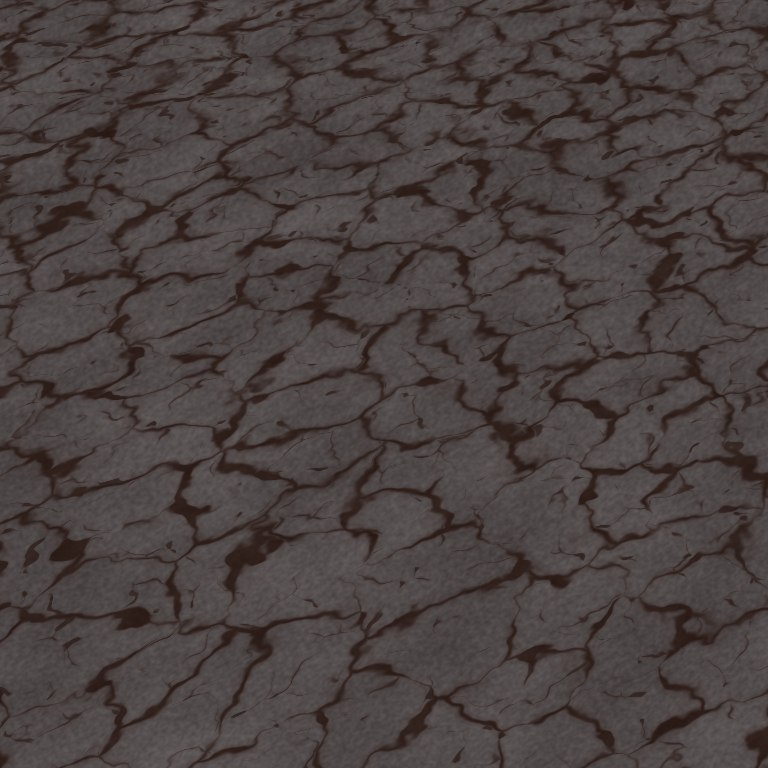
Write a WebGL 2 fragment shader that draws this texture.

```glsl
#version 300 es
precision highp float;
// Dry grey ground seen at a slant, split by a web of thin rust-brown cracks.
// Warped Voronoi borders on a tilted plane give the cracks; gradient noise
// varies their width, breaks them up and adds the grain of the stone.

#define HORIZON 2.3                    // height of the vanishing line
#define SLANT 0.56                     // direction of the long cracks, radians
#define CELLS vec2(5.8, 9.6)           // plates per unit, along and across
#define CRACK_WIDTH 0.025              // mean half width, in plates
#define SOFTNESS 0.024                 // edge blur, in plates
#define GRAIN vec2(95.0, 135.0)        // grain frequency, along and across
#define GRAIN_CONTRAST 0.075
#define PATCH_CONTRAST 0.055
#define STONE vec3(0.322, 0.296, 0.295)
#define RUST vec3(0.225, 0.165, 0.150)
#define DEEP vec3(0.145, 0.082, 0.062)

uniform vec2 u_resolution;
out vec4 fragColor;

vec2 hash2(vec2 p) {
    vec3 h = fract(p.xyx * vec3(0.1031, 0.1030, 0.0973));
    h += dot(h, h.yzx + 33.33);
    return fract((h.xx + h.yz) * h.zy);
}

float corner(vec2 cell, vec2 offset) {
    float a = 6.2832 * hash2(cell).x;
    return dot(vec2(cos(a), sin(a)), offset);
}

float gradientNoise(vec2 p) {
    vec2 i = floor(p), f = fract(p);
    vec2 u = f * f * f * (f * (f * 6.0 - 15.0) + 10.0);
    vec2 e = vec2(1.0, 0.0);
    return mix(mix(corner(i, f), corner(i + e, f - e), u.x),
               mix(corner(i + e.yx, f - e.yx), corner(i + 1.0, f - 1.0), u.x), u.y);
}

vec2 noise2(vec2 p) {
    return vec2(gradientNoise(p), gradientNoise(p + vec2(37.2, 71.8)));
}

mat2 rotation(float a) {
    return mat2(cos(a), -sin(a), sin(a), cos(a));
}

// Distance to the nearest border between Voronoi cells
float borderDistance(vec2 p) {
    vec2 base = floor(p), f = fract(p);
    vec2 nearest = vec2(0.0);
    float best = 8.0;
    for (int y = -1; y <= 1; y++)
    for (int x = -1; x <= 1; x++) {
        vec2 o = vec2(x, y);
        vec2 r = o + hash2(base + o) - f;
        if (dot(r, r) < best) {
            best = dot(r, r);
            nearest = r;
        }
    }
    float border = 8.0;
    for (int y = -2; y <= 2; y++)
    for (int x = -2; x <= 2; x++) {
        vec2 o = vec2(x, y);
        vec2 r = o + hash2(base + o) - f;
        vec2 gap = r - nearest;
        if (dot(gap, gap) > 0.0001)
            border = min(border, dot(0.5 * (r + nearest), normalize(gap)));
    }
    return border;
}

// Returns crack cover in x and the faint stain beside it in y
vec2 cracks(vec2 p, float meanWidth, float distanceScale) {
    float d = borderDistance(p);
    float swell = gradientNoise(p * 1.9 + 5.3);
    float knot = smoothstep(0.22, 0.55, gradientNoise(p * 2.7 + 23.7));
    float width = (meanWidth + 0.075 * swell + 0.085 * knot) * distanceScale;
    float blur = SOFTNESS * distanceScale * distanceScale;
    float cover = 1.0 - smoothstep(width - blur, width + blur, d);
    float stain = 1.0 - smoothstep(width, width + 0.1 * distanceScale, d);
    return vec2(cover, stain * smoothstep(-0.02, 0.03, width));
}

void main() {
    vec2 uv = gl_FragCoord.xy / u_resolution.y;

    // Tilted ground plane, turned so the plates stretch along the slant
    float distanceScale = HORIZON / (HORIZON - uv.y);
    vec2 ground = vec2(uv.x - 0.5, 1.05 * HORIZON) * distanceScale;
    vec2 plate = rotation(-SLANT) * ground;
    plate = vec2(dot(ground, vec2(cos(SLANT), sin(SLANT))),
                 dot(ground, vec2(-sin(SLANT), cos(SLANT)))) * CELLS;
    vec2 warped = plate + 0.36 * noise2(plate * 1.3) + 0.13 * noise2(plate * 4.1)
                + 0.045 * noise2(plate * 9.0);

    // Main web and a sparser, finer one
    vec2 web = cracks(warped, CRACK_WIDTH, distanceScale);
    vec2 fine = cracks(warped * 1.7 + 17.0, CRACK_WIDTH - 0.035, distanceScale);
    vec2 crack = max(web, fine * vec2(0.8, 0.7));

    // Stone tone: broad patches and fine slanted grain
    vec2 grainPos = rotation(SLANT) * uv * GRAIN;
    float grain = 0.6 * gradientNoise(grainPos) + 0.5 * gradientNoise(grainPos * 1.8 + 9.1);
    float patches = gradientNoise(plate * 0.6 + 3.0) + 0.6 * gradientNoise(plate * 2.2);
    vec3 color = STONE + GRAIN_CONTRAST * grain + PATCH_CONTRAST * patches;

    // Rust stain, then the dark crack itself
    color = mix(color, RUST, 0.26 * crack.y);
    float depth = 0.72 + 0.5 * gradientNoise(plate * 3.0 + 41.0);
    vec3 crackColor = mix(RUST, DEEP, clamp(depth, 0.0, 1.0)) + 0.25 * GRAIN_CONTRAST * grain;
    color = mix(color, crackColor, 0.9 * crack.x);
    fragColor = vec4(color, 1.0);
}
```
